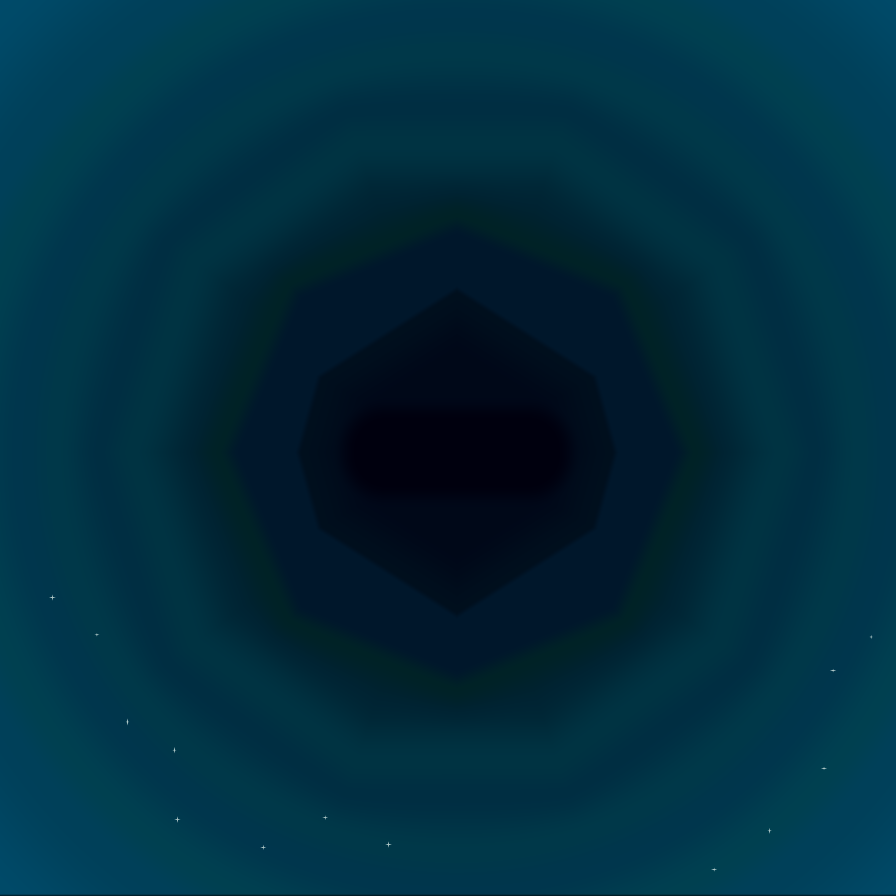
Reproduce this background procedurally as a WebGL 1 fragment shader.

```glsl
precision highp float;

uniform vec2 u_resolution;

const float PI = 3.14159265;
const vec2 CENTRE = vec2(0.51, 0.495);

const vec3 CORE = vec3(0.0, 0.0, 0.055);
const vec3 ABYSS = vec3(0.0, 0.03, 0.095);
const vec3 ABYSS_RIM = vec3(0.0, 0.058, 0.115);
const vec3 NAVY = vec3(0.0, 0.09, 0.17);
const vec3 OLIVE = vec3(0.0, 0.133, 0.15);
const vec3 DEEP = vec3(0.0, 0.135, 0.195);
const vec3 TEAL_RING = vec3(0.0, 0.2, 0.26);
const vec3 BLUE = vec3(0.0, 0.18, 0.26);
const vec3 MID_RING = vec3(0.0, 0.22, 0.285);
const vec3 OUTER_BLUE = vec3(0.0, 0.21, 0.3);
const vec3 OUTER_RING = vec3(0.0, 0.25, 0.315);
const vec3 RIM_BLUE = vec3(0.0, 0.25, 0.35);
const vec3 CORNER = vec3(0.0, 0.29, 0.41);
const vec3 STAR = vec3(0.68, 0.78, 0.78);

const vec2 CORE_HALF = vec2(0.119, 0.043);
const float CORE_ROUND = 0.04;
const int STAR_COUNT = 14;
const float LEFT_STARS = 8.0;
const float STAR_SIZE = 0.0045;
const float FLOOR_LINE = 0.0015;

float hash(float n) {
  return fract(sin(n * 127.1) * 43758.5453);
}

// Distance to the centre measured along the nearest side normal
float polygonRadius(vec2 p, float sides) {
  float sector = 2.0 * PI / sides;
  float angle = mod(atan(p.y, p.x) + PI, sector) - 0.5 * sector;
  return length(p) * cos(angle);
}

float roundedBox(vec2 p, vec2 halfSize, float corner) {
  vec2 q = abs(p) - halfSize + corner;
  return length(max(q, 0.0)) + min(max(q.x, q.y), 0.0) - corner;
}

// Nested rings: octagon, then decagon, then circle
vec3 ringColour(vec2 p) {
  float r = length(p);
  float d = mix(polygonRadius(p, 8.0), polygonRadius(p, 10.0), smoothstep(0.25, 0.32, r));
  d = mix(d, r, smoothstep(0.37, 0.46, r));
  vec3 c = mix(NAVY, OLIVE, smoothstep(0.223, 0.247, d));
  c = mix(c, DEEP, smoothstep(0.247, 0.285, d));
  c = mix(c, TEAL_RING, smoothstep(0.27, 0.345, d));
  c = mix(c, BLUE, smoothstep(0.345, 0.385, d));
  c = mix(c, MID_RING, smoothstep(0.385, 0.446, d));
  c = mix(c, OUTER_BLUE, smoothstep(0.446, 0.485, d));
  c = mix(c, OUTER_RING, smoothstep(0.485, 0.547, d));
  c = mix(c, RIM_BLUE, smoothstep(0.547, 0.59, d));
  return mix(c, CORNER, smoothstep(0.59, 0.71, d));
}

// Faceted dark heart with a wide, soft core
vec3 addAbyss(vec3 c, vec2 p) {
  vec2 q = abs(p);
  float facet = max(dot(q, vec2(0.536, 0.844)) / 0.154, dot(q, vec2(0.964, 0.267)) / 0.171);
  vec3 inside = mix(ABYSS, ABYSS_RIM, smoothstep(0.6, 0.98, facet));
  float core = roundedBox(p, CORE_HALF, CORE_ROUND);
  inside = mix(CORE, inside, smoothstep(-0.008, 0.02, core));
  return mix(inside, c, smoothstep(0.975, 1.025, facet));
}

// Small four-pointed stars in two arcs below the heart
float starLight(vec2 p) {
  float light = 0.0;
  for (int i = 0; i < STAR_COUNT; i++) {
    float n = float(i);
    float isRight = step(LEFT_STARS, n);
    float jitter = hash(n + 1.0) - 0.5;
    float leftAngle = mix(12.0, 71.0, (n + jitter) / (LEFT_STARS - 1.0));
    float rightAngle = mix(35.0, 74.0, (n - LEFT_STARS + jitter) / 5.0);
    float angle = radians(mix(-leftAngle, rightAngle, isRight));
    float radius = mix(0.42, 0.53, hash(n + 31.0)) + 0.05 * isRight;
    vec2 q = abs(p - radius * vec2(sin(angle), -cos(angle)));
    float spike = q.x + q.y + 3.0 * min(q.x, q.y);
    light = max(light, 1.0 - smoothstep(0.15, 1.0, spike / STAR_SIZE));
  }
  return light;
}

void main() {
  float scale = min(u_resolution.x, u_resolution.y);
  vec2 uv = (gl_FragCoord.xy - 0.5 * u_resolution) / scale + 0.5;
  vec2 p = uv - CENTRE;

  vec3 colour = addAbyss(ringColour(p), p);
  colour = mix(colour, STAR, starLight(p));

  // Thin dark line along the lower edge
  float height = gl_FragCoord.y / u_resolution.y;
  colour *= mix(0.5, 1.0, smoothstep(0.5 * FLOOR_LINE, 1.5 * FLOOR_LINE, height));
  gl_FragColor = vec4(colour, 1.0);
}
```
